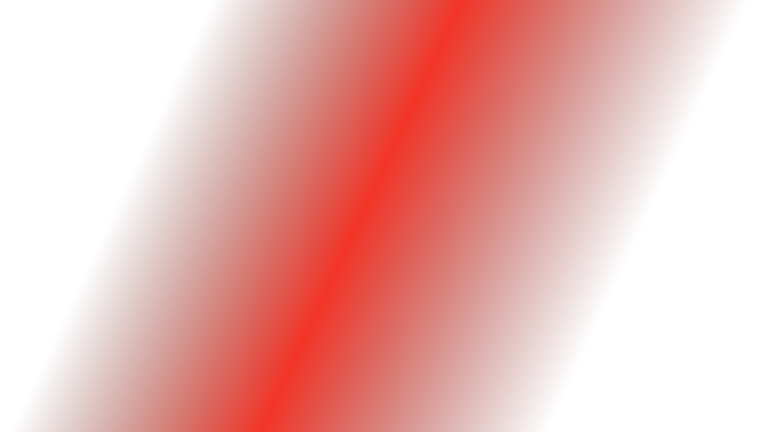
This background is drawn by a Shadertoy shader. Its source:

```glsl
// Draws a slanted red band that fades through dusky tones into white.

// Geometry, in canvas heights measured across the band from the centre
const float TILT = radians(25.0);
const float RIDGE = -0.0475;
const float LEFT_EDGE = -0.572;
const float RIGHT_EDGE = 0.554;

// Colours
const vec3 PAPER = vec3(1.0);
const vec3 RIDGE_RED = vec3(0.955, 0.205, 0.155);
const vec3 LEFT_DUSK = vec3(0.37, 0.18, 0.14);
const vec3 RIGHT_DUSK = vec3(0.46, 0.13, 0.11);

void mainImage(out vec4 fragColor, in vec2 fragCoord) {
    vec2 p = (fragCoord - 0.5 * iResolution.xy) / iResolution.y;

    // Signed distance from the ridge, along the band's normal
    float across = dot(p, vec2(cos(TILT), -sin(TILT))) - RIDGE;

    // Fade runs from 0 on the ridge to 1 at either edge
    bool onRight = across > 0.0;
    float reach = onRight ? RIGHT_EDGE - RIDGE : RIDGE - LEFT_EDGE;
    float fade = clamp(abs(across) / reach, 0.0, 1.0);

    // The tint darkens while its opacity falls, giving muted flanks
    vec3 dusk = onRight ? RIGHT_DUSK : LEFT_DUSK;
    vec3 tint = mix(RIDGE_RED, dusk, fade);
    fragColor = vec4(mix(tint, PAPER, fade), 1.0);
}
```
